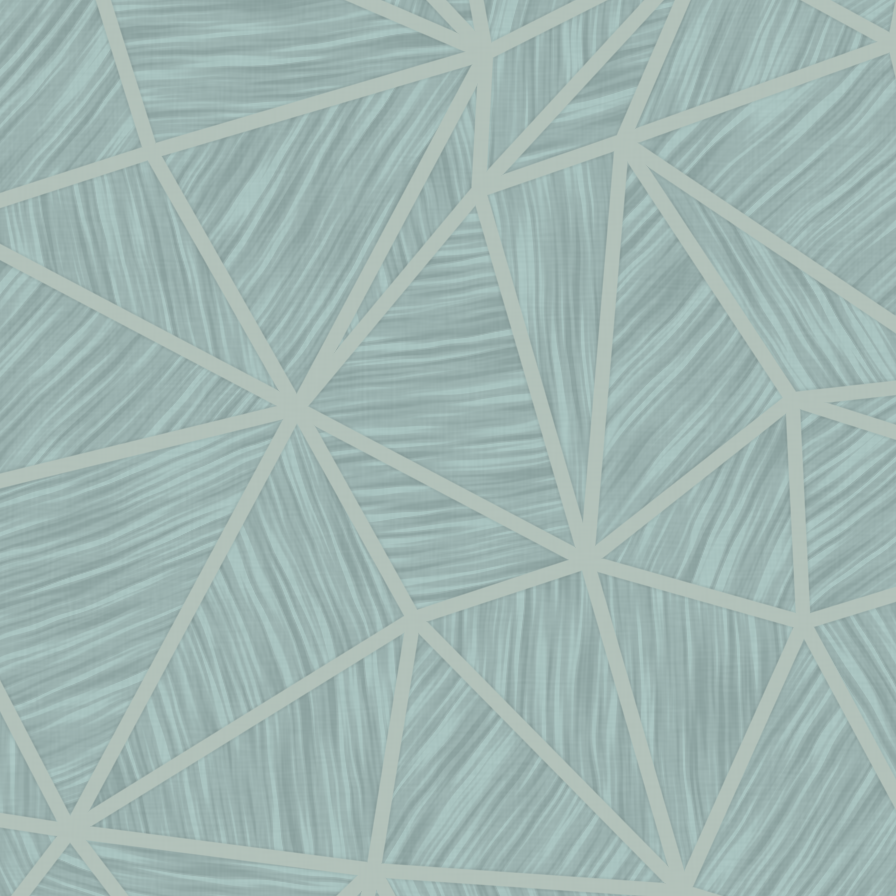
Give the GLSL for this pattern, as a three.js fragment shader.

```glsl
// Irregular facets outlined by pale bands, each filled with brushed streaks.
// A jittered lattice is split into triangles; every facet gets its own streak
// direction, drawn with stretched gradient noise over a faint woven ground.

varying vec2 vUv;

const float LATTICE_SCALE = 3.4;
const float LATTICE_TURN = 0.36;
const float JITTER = 0.8;
const float BAND_HALF_WIDTH = 0.0081;
const float EDGE_SOFTNESS = 0.0011;

const vec3 DARK_STREAK = vec3(0.555, 0.643, 0.634);
const vec3 BASE_TEAL = vec3(0.61, 0.70, 0.69);
const vec3 LIGHT_STREAK = vec3(0.665, 0.77, 0.757);
const vec3 BAND_COLOUR = vec3(0.70, 0.76, 0.73);

vec2 hash2(vec2 p) {
  vec2 q = vec2(dot(p, vec2(127.1, 311.7)), dot(p, vec2(269.5, 183.3)));
  return fract(sin(q) * 43758.55);
}

float gradientNoise(vec2 p) {
  vec2 i = floor(p), f = p - i;
  vec2 w = f * f * f * (f * (f * 6.0 - 15.0) + 10.0);
  vec2 e = vec2(0.0, 1.0);
  float a = dot(hash2(i) * 2.0 - 1.0, f);
  float b = dot(hash2(i + e.yx) * 2.0 - 1.0, f - e.yx);
  float c = dot(hash2(i + e.xy) * 2.0 - 1.0, f - e.xy);
  float d = dot(hash2(i + e.yy) * 2.0 - 1.0, f - e.yy);
  return mix(mix(a, b, w.x), mix(c, d, w.x), w.y);
}

vec2 rotate(vec2 p, float angle) {
  float c = cos(angle), s = sin(angle);
  return vec2(c * p.x + s * p.y, c * p.y - s * p.x);
}

// Positive when p lies to the left of the line from a to b
float side(vec2 a, vec2 b, vec2 p) {
  vec2 ab = b - a, ap = p - a;
  return ab.x * ap.y - ab.y * ap.x;
}

float segmentDistance(vec2 p, vec2 a, vec2 b) {
  vec2 ab = b - a, ap = p - a;
  return length(ap - ab * clamp(dot(ap, ab) / dot(ab, ab), 0.0, 1.0));
}

bool insideTriangle(vec2 p, vec2 a, vec2 b, vec2 c) {
  return min(side(a, b, p), min(side(b, c, p), side(c, a, p))) >= 0.0;
}

bool diagonalFits(vec2 a, vec2 b, vec2 c, vec2 d) {
  return side(a, c, d) > 0.0 && side(a, c, b) < 0.0;
}

vec2 latticePoint(vec2 cell) {
  return cell + 0.5 + JITTER * (hash2(cell + 7.0) - 0.5);
}

// Returns facet id in xy and the distance to the nearest outline in z
vec3 facets(vec2 p) {
  vec2 home = floor(p - 0.5), id = home;
  float nearest = 10.0;
  for (int y = -1; y <= 1; y++) {
    for (int x = -1; x <= 1; x++) {
      vec2 cell = home + vec2(float(x), float(y));
      vec2 a = latticePoint(cell);
      vec2 b = latticePoint(cell + vec2(1.0, 0.0));
      vec2 c = latticePoint(cell + vec2(1.0, 1.0));
      vec2 d = latticePoint(cell + vec2(0.0, 1.0));
      nearest = min(nearest, min(segmentDistance(p, a, b), segmentDistance(p, a, d)));

      // Turn the corners so that the chosen diagonal runs from a to c
      vec2 choice = hash2(cell + 41.0);
      bool keep = diagonalFits(a, b, c, d) && (choice.x > 0.5 || !diagonalFits(b, c, d, a));
      if (!keep) { vec2 first = a; a = b; b = c; c = d; d = first; }

      // A few quads stay whole
      float isSplit = step(0.14, choice.y);
      if (isSplit > 0.5) nearest = min(nearest, segmentDistance(p, a, c));
      if (insideTriangle(p, a, b, c)) id = cell;
      if (insideTriangle(p, a, c, d)) id = cell + 0.37 * isSplit;
    }
  }
  return vec3(id, nearest);
}

// Brushed streaks along one direction, gently bent and broken in length
float streaks(vec2 p, float angle, vec2 seed) {
  vec2 q = rotate(p, angle);
  q.y += 0.02 * gradientNoise(p * 4.5 + seed) + 0.0025 * gradientNoise(q * 22.0 + seed);
  float broad = gradientNoise(q * vec2(4.0, 55.0) + seed);
  float main = gradientNoise(q * vec2(6.0, 125.0) + seed * 1.7);
  float fine = gradientNoise(q * vec2(11.0, 235.0) + seed * 2.3);
  return 0.4 * broad + main + 0.5 * fine;
}

float weave(vec2 p) {
  return gradientNoise(p * vec2(35.0, 310.0)) + gradientNoise(p.yx * vec2(35.0, 310.0) + 50.0);
}

void main() {
  vec3 facet = facets(rotate(vUv, LATTICE_TURN) * LATTICE_SCALE + 12.0);
  float outline = facet.z / LATTICE_SCALE;
  vec2 traits = hash2(facet.xy + 3.0);

  // Streaked fill, slightly shaded beside the bands
  float tone = streaks(vUv, mix(-0.4, 2.2, traits.x), floor(traits * 90.0));
  vec3 fill = mix(DARK_STREAK, BASE_TEAL, smoothstep(-0.42, 0.0, tone));
  fill = mix(fill, LIGHT_STREAK, smoothstep(0.0, 0.3, tone));
  fill *= 1.0 - 0.05 * (1.0 - smoothstep(BAND_HALF_WIDTH, BAND_HALF_WIDTH + 0.004, outline));
  float thread = weave(vUv);
  fill += 0.022 * thread;

  // Flat pale bands on top
  float band = 1.0 - smoothstep(-EDGE_SOFTNESS, EDGE_SOFTNESS, outline - BAND_HALF_WIDTH);
  gl_FragColor = vec4(mix(fill, BAND_COLOUR + 0.006 * thread, band), 1.0);
}
```
